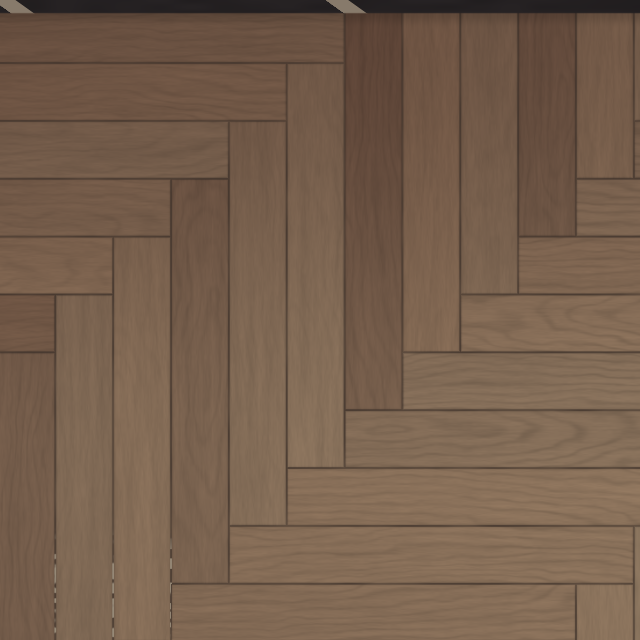
Give the GLSL for this texture, as a Shadertoy shader.

```glsl
// Oiled oak herringbone floor: boards seven widths long step along a diagonal,
// found from the cell sum modulo fourteen. Each board gets its own tone and
// growth-ring figure; a dark band with pale slanted slats closes the top edge.

#define BOARD_WIDTH 0.0904
#define BOARD_RATIO 7.0
#define PATTERN_ORIGIN vec2(0.448, 0.0985)
#define SEAM_HALF_WIDTH 0.0011
#define RING_COUNT 7.0
#define RING_STRENGTH 0.050
#define FIBRE_STRENGTH 0.045
#define BAND_HEIGHT 0.0205
#define SLAT_PERIOD 0.52

const vec3 DARK_OAK = vec3(0.390, 0.290, 0.232);
const vec3 LIGHT_OAK = vec3(0.560, 0.468, 0.375);
const vec3 SEAM_BROWN = vec3(0.25, 0.20, 0.17);
const vec3 GLINT = vec3(0.68, 0.63, 0.55);
const vec3 BAND_BLACK = vec3(0.14, 0.125, 0.13);
const vec3 SLAT_TAN = vec3(0.53, 0.48, 0.42);

float hash(vec2 p) {
    return fract(sin(dot(p, vec2(127.1, 311.7))) * 43758.5453);
}

float noise(vec2 p) {
    vec2 i = floor(p), f = fract(p);
    f = f * f * (3.0 - 2.0 * f);
    return mix(mix(hash(i), hash(i + vec2(1, 0)), f.x),
               mix(hash(i + vec2(0, 1)), hash(i + vec2(1, 1)), f.x), f.y);
}

// Brightness offset of the wood; p runs along the board (x) and across it (y)
float woodGrain(vec2 p, vec2 seed, float figure) {
    vec2 offset = 40.0 * vec2(hash(seed + 3.1), hash(seed + 7.7));
    vec2 pith = vec2(BOARD_RATIO * hash(seed + 1.3), mix(-0.5, 1.5, hash(seed + 5.9)));
    float warp = noise(p * vec2(0.9, 2.5) + offset) + 0.3 * noise(p * vec2(3.0, 7.0) + offset);

    // Slanted cut through growth rings gives arches near the pith
    float rings = RING_COUNT * length((p - pith) * vec2(0.16, 1.0)) + 1.5 * warp;
    float lateWood = pow(0.5 + 0.5 * sin(6.2832 * rings), 3.0);
    float patchy = 0.4 + 0.6 * noise(p * vec2(1.3, 4.0) + offset.yx);

    float streaks = noise(p * vec2(0.5, 7.0) + offset) - 0.5;
    float fibres = noise(p * vec2(3.5, 32.0) + offset) - 0.5;
    float pores = noise(p * vec2(12.0, 50.0) + offset.yx) - 0.5;
    return FIBRE_STRENGTH * (0.8 * streaks + 0.6 * fibres + 0.4 * pores)
         - RING_STRENGTH * figure * patchy * (lateWood - 0.3);
}

vec3 floorColor(vec2 uv, float px) {
    // Herringbone lookup, with rows counted downwards
    vec2 q = (vec2(uv.x, 1.0 - uv.y) - PATTERN_ORIGIN) / BOARD_WIDTH;
    vec2 cell = floor(q), f = fract(q);
    float sum = cell.x + cell.y;
    float stepIndex = mod(sum, 2.0 * BOARD_RATIO);
    float stripe = floor(sum / (2.0 * BOARD_RATIO));
    bool upright = stepIndex < BOARD_RATIO - 0.5;
    vec2 p = upright ? vec2(stepIndex + f.y, f.x)
                     : vec2(stepIndex - BOARD_RATIO + f.x, f.y);
    vec2 id = upright ? vec2(cell.x, stripe + 50.0) : vec2(cell.y, stripe);

    // Tone: room light, random spread, and regularly placed dark boards
    float light = 0.20 + 0.58 * smoothstep(0.0, 0.75, 1.0 - uv.y)
                + 0.20 * (uv.x - 0.5);
    bool darkBoard = upright ? mod(cell.x, 3.0) == 1.0
                             : mod(cell.y + 4.0 * stripe, 11.0) == 0.0;
    float tone = light + 0.16 * (hash(id) - 0.5) - (darkBoard ? 0.27 : 0.0);
    vec3 col = mix(DARK_OAK, LIGHT_OAK, tone);
    col *= 1.0 + 0.025 * (hash(id + 9.4) - 0.5) * vec3(1.0, -0.3, -1.0);

    float figure = upright ? (darkBoard ? 0.75 : 0.35) : mix(0.6, 1.25, uv.x);
    col *= 1.0 + 1.7 * woodGrain(p, id, figure);

    // Seams: a soft bevel and a thin, uneven dark line
    float side = min(p.y, 1.0 - p.y) * BOARD_WIDTH;
    float end = min(p.x, BOARD_RATIO - p.x) * BOARD_WIDTH;
    float edge = min(side, end);
    float seam = 1.0 - smoothstep(SEAM_HALF_WIDTH - 0.5 * px, SEAM_HALF_WIDTH + px, edge);
    float wear = 0.45 + 0.35 * noise(uv * 22.0);
    col *= 1.0 - 0.09 * (1.0 - smoothstep(0.0, 0.005, edge));
    col = mix(col, SEAM_BROWN, seam * wear);

    // Pale worn flecks along upright seams in the lower left
    if (upright) {
        float area = (1.0 - smoothstep(0.12, 0.18, uv.y)) * (1.0 - smoothstep(0.27, 0.30, uv.x));
        float fleck = smoothstep(0.40, 0.65, noise(uv * vec2(30.0, 130.0)));
        float line = 1.0 - smoothstep(0.0005, 0.0008 + px, side);
        col = mix(col, GLINT, 0.75 * area * fleck * line);
    }
    return col;
}

vec3 bandColor(vec2 uv, float px) {
    float x = mod(uv.x - 1.4 * (1.0 - uv.y) + 0.012, SLAT_PERIOD);
    float slat = smoothstep(-px, px, x) * (1.0 - smoothstep(0.036 - px, 0.036 + px, x));
    vec3 black = BAND_BLACK * (0.92 + 0.16 * noise(uv * vec2(20.0, 90.0)));
    return mix(black, SLAT_TAN, slat);
}

void mainImage(out vec4 fragColor, in vec2 fragCoord) {
    vec2 uv = fragCoord / iResolution.xy;
    float px = 1.0 / iResolution.y;
    float depth = 1.0 - uv.y;
    float band = 1.0 - smoothstep(BAND_HEIGHT - px, BAND_HEIGHT + px, depth);

    // Contact shadow just below the band
    vec3 wood = floorColor(uv, px) * (0.86 + 0.14 * smoothstep(BAND_HEIGHT, 0.045, depth));
    fragColor = vec4(mix(wood, bandColor(uv, px), band), 1.0);
}
```
